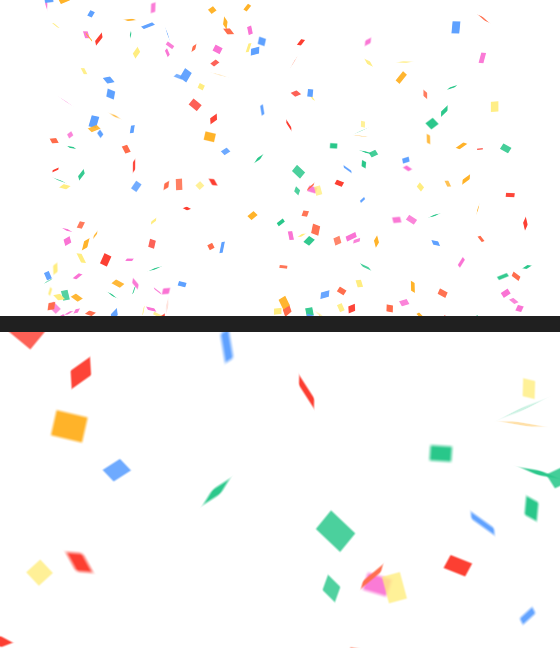
Top: the whole. Bottom: its middle third, enlarged.
A Shadertoy shader for this pattern:

```glsl
// Falling paper confetti: tumbling coloured rectangles on white, denser toward the floor.

const int   PIECE_COUNT = 195;
const vec2  HALF_SIZE   = vec2(0.0178, 0.0125);  // paper half extents, in canvas heights
const vec2  SCALE_RANGE = vec2(0.62, 1.10);
const vec2  BLUR_RANGE  = vec2(0.0032, 0.0085);  // edge softness, sharp to out of focus
const vec2  SPREAD_LOW  = vec2(0.08, -0.02);     // scattered region, in canvas fractions
const vec2  SPREAD_HIGH = vec2(0.95, 1.02);
const vec2  SPREAD_BIAS = vec2(1.25, 1.45);      // above 1 crowds the lower left
const float MIN_TILT    = 0.06;                  // thinnest foreshortening
const float TAU         = 6.2831853;

const vec3 BACKGROUND = vec3(1.0);
const vec3 PAPER[7] = vec3[7](
    vec3(0.99, 0.24, 0.19),   // red
    vec3(1.00, 0.42, 0.29),   // coral
    vec3(1.00, 0.70, 0.16),   // orange
    vec3(1.00, 0.93, 0.50),   // lemon
    vec3(0.16, 0.78, 0.54),   // green
    vec3(0.37, 0.63, 1.00),   // blue
    vec3(0.98, 0.45, 0.83));  // pink

// Three random values in 0..1 for a piece and a channel
vec3 hash3(int piece, int channel) {
    uvec3 v = uvec3(uint(piece), uint(channel), 17u);
    v = v * 1664525u + 1013904223u;
    v.x += v.y * v.z; v.y += v.z * v.x; v.z += v.x * v.y;
    v ^= v >> 16u;
    v.x += v.y * v.z; v.y += v.z * v.x; v.z += v.x * v.y;
    return vec3(v >> 8u) / 16777216.0;
}

mat2 rotation(float angle) {
    float c = cos(angle), s = sin(angle);
    return mat2(c, s, -s, c);
}

// Overlap of a filter of the given width with a strip, per axis
vec2 stripCoverage(vec2 offset, vec2 halfWidth, float width) {
    vec2 high = min(offset + 0.5 * width, halfWidth);
    vec2 low  = max(offset - 0.5 * width, -halfWidth);
    vec2 c = clamp((high - low) / width, 0.0, 1.0);
    return c * c * (3.0 - 2.0 * c);
}

// Coverage of the parallelogram spanned by the half edges in the columns of frame
float paperCoverage(vec2 p, mat2 frame, float width) {
    vec2 local = inverse(frame) * p;
    vec2 halfWidth = abs(determinant(frame)) / vec2(length(frame[1]), length(frame[0]));
    vec2 c = stripCoverage(local * halfWidth, halfWidth, width);
    return c.x * c.y;
}

void mainImage(out vec4 fragColor, in vec2 fragCoord) {
    vec2 canvas = vec2(iResolution.x / iResolution.y, 1.0);
    vec2 p = fragCoord / iResolution.y;
    float pixel = 1.0 / iResolution.y;
    vec3 color = BACKGROUND;

    for (int i = 0; i < PIECE_COUNT; i++) {
        // Scatter, skipping pieces that cannot reach this point
        vec3 place = hash3(i, 1);
        vec2 center = canvas * mix(SPREAD_LOW, SPREAD_HIGH, pow(place.xy, SPREAD_BIAS));
        vec2 offset = p - center;
        if (dot(offset, offset) > 0.0016) continue;

        // Spin in the paper plane, tilt away from the viewer, spin on screen
        vec3 turn = hash3(i, 2);
        vec3 look = hash3(i, 3);
        vec2 size = HALF_SIZE * mix(SCALE_RANGE.x, SCALE_RANGE.y, place.z);
        float tilt = mix(MIN_TILT, 1.0, turn.y);
        mat2 frame = rotation(TAU * turn.x) * mat2(1.0, 0.0, 0.0, tilt)
                   * rotation(TAU * turn.z) * mat2(size.x, 0.0, 0.0, size.y);

        // Mostly sharp paper, a few pieces out of focus
        float blur = mix(BLUR_RANGE.x, BLUR_RANGE.y, pow(look.y, 8.0));
        float opacity = mix(1.0, 0.8, pow(look.z, 4.0));
        float cover = paperCoverage(offset, frame, max(blur, 1.2 * pixel));
        color = mix(color, PAPER[int(look.x * 6.999)], cover * opacity);
    }

    fragColor = vec4(color, 1.0);
}
```
